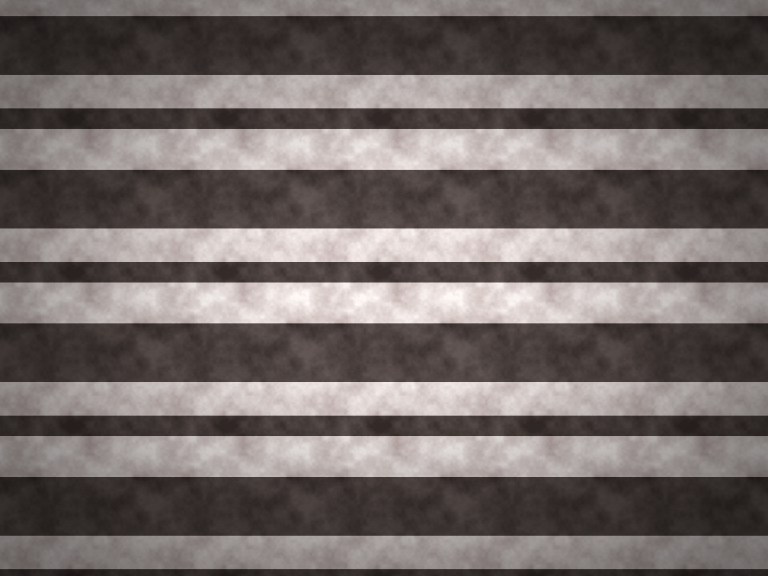
Reproduce this pattern procedurally as a WebGL 1 fragment shader.

```glsl
precision highp float;
// Horizontal wide and thin dark stripes on pale worn paper, with tiled mottling and a vignette.

uniform vec2 u_resolution;

const float REPEATS_DOWN = 3.75;     // stripe groups per canvas height; tiles are square
const float TOP_OFFSET = 0.1055;     // pale strip above the first wide stripe, in tiles
const vec2 WIDE_STRIPE = vec2(0.191, 0.191);    // centre and half width, in tiles
const vec2 THIN_STRIPE = vec2(0.667, 0.0667);

const vec3 DARK_LOW = vec3(0.215, 0.178, 0.168);
const vec3 DARK_HIGH = vec3(0.390, 0.345, 0.332);
const vec3 PALE_LOW = vec3(0.770, 0.705, 0.695);
const vec3 PALE_HIGH = vec3(1.000, 0.975, 0.965);

const float MOTTLE_CELLS = 6.0;      // coarsest noise cells per tile
const float MOTTLE_FALLOFF = 0.62;   // amplitude ratio between octaves
const float MOTTLE_CONTRAST = 2.0;
const vec2 VIGNETTE_RANGE = vec2(0.2, 1.4);
const float VIGNETTE_STRENGTH = 0.5;

float hash(vec2 p) {
  vec3 q = fract(vec3(p.xyx) * 0.1031);
  q += dot(q, q.yzx + 33.33);
  return fract((q.x + q.y) * q.z);
}

// Value noise that wraps after "period" cells
float tiledNoise(vec2 p, float period, float seed) {
  vec2 cell = floor(p);
  vec2 f = fract(p);
  f = f * f * (3.0 - 2.0 * f);
  vec2 lo = mod(cell, period) + seed;
  vec2 hi = mod(cell + 1.0, period) + seed;
  return mix(mix(hash(lo), hash(vec2(hi.x, lo.y)), f.x),
             mix(hash(vec2(lo.x, hi.y)), hash(hi), f.x), f.y);
}

// Blotches down to fine grain, repeating once per tile
float mottle(vec2 tilePos) {
  float sum = 0.0;
  float total = 0.0;
  float amplitude = 1.0;
  float cells = MOTTLE_CELLS;
  for (int i = 0; i < 5; i++) {
    sum += amplitude * tiledNoise(tilePos * cells, cells, float(i) * 131.0 + 17.0);
    total += amplitude;
    amplitude *= MOTTLE_FALLOFF;
    cells *= 2.0;
  }
  return clamp(0.5 + (sum / total - 0.5) * MOTTLE_CONTRAST, 0.0, 1.0);
}

// Antialiased coverage of a stripe that repeats every tile
float stripe(float y, vec2 centreHalf, float pixel) {
  float edge = abs(fract(y - centreHalf.x + 0.5) - 0.5) - centreHalf.y;
  return 1.0 - smoothstep(-0.5 * pixel, 0.5 * pixel, edge);
}

void main() {
  vec2 uv = gl_FragCoord.xy / u_resolution;
  float pixel = REPEATS_DOWN / u_resolution.y;
  vec2 tilePos = vec2(gl_FragCoord.x, u_resolution.y - gl_FragCoord.y) * pixel;
  tilePos.y -= TOP_OFFSET;

  // Stripes with shared paper wear
  float dark = max(stripe(tilePos.y, WIDE_STRIPE, pixel),
                   stripe(tilePos.y, THIN_STRIPE, pixel));
  float wear = mottle(tilePos);
  vec3 color = mix(mix(PALE_LOW, PALE_HIGH, wear),
                   mix(DARK_LOW, DARK_HIGH, wear), dark);

  // Elliptical darkening toward the corners
  float radius = length(uv * 2.0 - 1.0);
  color *= 1.0 - VIGNETTE_STRENGTH * smoothstep(VIGNETTE_RANGE.x, VIGNETTE_RANGE.y, radius);

  gl_FragColor = vec4(color, 1.0);
}
```
